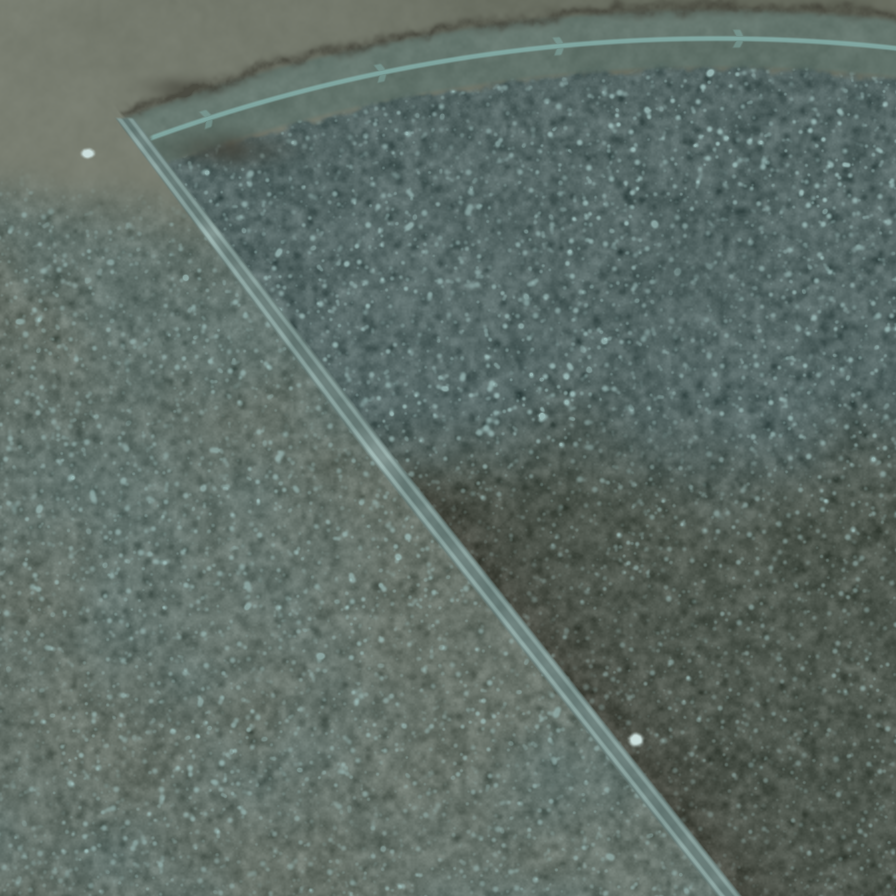
Reproduce this texture procedurally as a three.js fragment shader.

```glsl
varying vec2 vUv;

const vec2 ARC_CENTER = vec2(0.80, -0.893);
const float ARC_RADIUS = 1.85;
const float BAND_HALF = 0.032;
const float POST_STEP = 0.1085;
const float POST_PHASE = 0.0146;
const vec2 WALL_JOINT = vec2(0.423, 0.494);
const float WALL_TOP = 0.868;
const float STONE_SIZE = 0.0118;
const vec3 SAND = vec3(0.465, 0.485, 0.435);
const vec3 GRAVEL_WARM = vec3(0.40, 0.44, 0.405);
const vec3 GRAVEL_TEAL = vec3(0.365, 0.43, 0.41);
const vec3 POOL_BLUE = vec3(0.32, 0.39, 0.385);
const vec3 POOL_BROWN = vec3(0.305, 0.34, 0.305);
const vec3 DIRT = vec3(0.25, 0.25, 0.215);
const vec3 STONE_LIGHT = vec3(0.62, 0.75, 0.74);
const vec3 BAND = vec3(0.40, 0.475, 0.445);
const vec3 RAIL = vec3(0.52, 0.69, 0.67);
const vec3 WALL_CORE = vec3(0.41, 0.49, 0.475);
const vec3 WALL_EDGE = vec3(0.55, 0.65, 0.635);
const vec3 SPECK = vec3(0.80, 0.88, 0.87);

vec2 hash2(vec2 p) {
  vec3 q = fract(p.xyx * vec3(0.1031, 0.1030, 0.0973));
  q += dot(q, q.yzx + 33.33);
  return fract((q.xx + q.yz) * q.zy);
}

float noise(vec2 p) {
  vec2 i = floor(p), f = fract(p);
  f = f * f * (3.0 - 2.0 * f);
  return mix(mix(hash2(i).x, hash2(i + vec2(1, 0)).x, f.x),
             mix(hash2(i + vec2(0, 1)).x, hash2(i + 1.0).x, f.x), f.y);
}

float fbm(vec2 p) {
  return 0.55 * noise(p) + 0.3 * noise(p * 2.03 + 17.3) + 0.15 * noise(p * 4.1 + 5.7);
}

// Soft round stones, one per cell, of varied brightness
float stones(vec2 p, float jitter) {
  float sum = 0.0;
  for (int i = 0; i < 9; i++) {
    vec2 id = floor(p) + vec2(mod(float(i), 3.0), floor(float(i) / 3.0)) - 1.0;
    vec2 offset = id + 0.5 + jitter * (hash2(id + 200.0) - 0.5) - p;
    vec2 kind = hash2(id + 271.0);
    float size = mix(0.27, 0.4, kind.y);
    sum += kind.x * kind.x * exp(-dot(offset, offset) / (size * size));
  }
  return sum;
}

float spot(vec2 p, vec2 center, vec2 size) {
  vec2 q = (p - center) / size;
  return exp(-dot(q, q));
}

float line(float d, float halfWidth) {
  return 1.0 - smoothstep(halfWidth - 0.0016, halfWidth + 0.0016, abs(d));
}

void main() {
  vec2 p = vUv;
  float broad = fbm(p * 6.0 + 3.0), fine = fbm(p * 42.0), grain = fbm(p * 110.0);

  // Signed distances to the bent wall and the curved rail
  float slope = p.y > WALL_JOINT.y ? 0.759 : 0.7915;
  float wall = (p.x - WALL_JOINT.x - (WALL_JOINT.y - p.y) * slope) * 0.79;
  vec2 ray = p - ARC_CENTER;
  float arc = length(ray) - ARC_RADIUS;
  float ragged = (fine - 0.5) * 0.02;
  float right = smoothstep(-0.002, 0.002, wall);
  float inside = right * (1.0 - smoothstep(-0.006, 0.004, arc + BAND_HALF + ragged));

  // Ground tones
  float sandy = smoothstep(0.74, 0.85, p.y + (broad - 0.5) * 0.1 + p.x * 0.15);
  float teal = smoothstep(0.25, 0.8, broad + 0.3 * (0.35 - p.x));
  vec3 outer = mix(mix(GRAVEL_WARM, GRAVEL_TEAL, teal), SAND, sandy);
  outer -= 0.06 * smoothstep(0.2, 0.8, p.x) * sandy;
  float lower = 1.0 - smoothstep(0.36, 0.58, p.y + (broad - 0.5) * 0.2);
  vec3 pool = mix(POOL_BLUE, POOL_BROWN, lower);
  float shade = exp(-max(wall - 0.008, 0.0) / 0.05) * (1.0 - smoothstep(0.43, 0.5, p.y));
  vec3 color = mix(outer, mix(pool, DIRT, 0.75 * shade), inside);
  float smoothness = sandy * (1.0 - inside);
  color += (broad - 0.5) * 0.04 + (fine - 0.5) * mix(0.09, 0.03, smoothness);
  color += (grain - 0.5) * mix(0.17, 0.02, smoothness);

  // Pale and dark stones, in tidier rows towards the lower right
  float jitter = mix(0.95, 0.45, inside * lower);
  vec2 grid = mat2(0.88, 0.47, -0.47, 0.88) * p / STONE_SIZE;
  float pale = stones(grid, jitter), small = stones(grid * 1.4 + 37.0, jitter);
  float dark = stones(grid * 0.9 + 91.0, 0.95);
  float bright = spot(p, vec2(0.87, 0.83), vec2(0.17, 0.09))
    + spot(p, vec2(0.93, 0.59), vec2(0.12, 0.08)) + spot(p, vec2(0.61, 0.54), vec2(0.07));
  float bare = spot(p, vec2(0.78, 0.68), vec2(0.05, 0.07))
    + spot(p, vec2(0.73, 0.51), vec2(0.09, 0.025));
  float density = mix(0.7, 0.55, lower) + 0.25 * bright - 0.4 * bare - 0.3 * shade;
  density = mix(0.62 * (1.0 - sandy), density, inside) * (0.6 + 0.8 * fbm(p * 13.0 + 8.0));
  color -= 0.13 * density * (dark - 0.25);
  float glint = smoothstep(0.2, 1.05, pale) + 0.6 * smoothstep(0.2, 1.05, small);
  color = mix(color, STONE_LIGHT, clamp(density * glint, 0.0, 0.9));

  // Curved walkway with dirty borders
  vec3 walk = BAND + (fine - 0.5) * 0.07 + (grain - 0.5) * 0.05 - 0.03 * step(arc, 0.0);
  color = mix(color, walk, right * 0.9 * (1.0 - smoothstep(-0.004, 0.004, abs(arc) - BAND_HALF)));
  float border = exp(-pow((arc - BAND_HALF - 0.003 + ragged) / 0.007, 2.0)) * (0.2 + 0.7 * grain);
  float soil = spot(p, vec2(0.255, 0.833), vec2(0.055, 0.016))
    + 0.7 * spot(p, vec2(0.20, 0.902), vec2(0.035, 0.012));
  color = mix(color, DIRT, right * clamp(border + soil * (0.4 + fine * 0.6), 0.0, 0.8));

  // Thin rail with evenly spaced posts
  float turn = (atan(ray.x, ray.y) - POST_PHASE) / POST_STEP;
  float along = (fract(turn + 0.5) - 0.5) * POST_STEP * ARC_RADIUS;
  float rail = line(arc, 0.0026) * smoothstep(0.165, 0.172, p.x);
  float post = line(along + 0.5 * abs(arc), 0.004) * line(arc, 0.01);
  color = mix(color, RAIL, max(rail * 0.85, post * 0.5) * right);

  // Wall made of two pale edges around a dull core
  float wallEnd = 1.0 - smoothstep(WALL_TOP - 0.002, WALL_TOP + 0.002, p.y);
  float width = mix(0.0105, 0.008, smoothstep(0.5, 0.86, p.y));
  float edges = line(wall + width * 0.6, 0.0022) + 0.8 * line(wall - width * 0.6, 0.002);
  vec3 wallColor = mix(WALL_CORE, WALL_EDGE, edges) + (fine - 0.5) * 0.12;
  wallColor += 0.1 * (spot(p, WALL_JOINT, vec2(0.018)) + spot(p, vec2(0.234, 0.738), vec2(0.014)));
  color = mix(color, wallColor, line(wall, width) * wallEnd);

  // Two bright scraps on the ground
  float scraps = spot(p, vec2(0.098, 0.829), vec2(0.008, 0.006))
    + spot(p, vec2(0.710, 0.174), vec2(0.009, 0.008));
  color = mix(color, SPECK, smoothstep(0.2, 0.8, scraps + (grain - 0.5) * 0.5 * scraps));
  gl_FragColor = vec4(color, 1.0);
}
```
